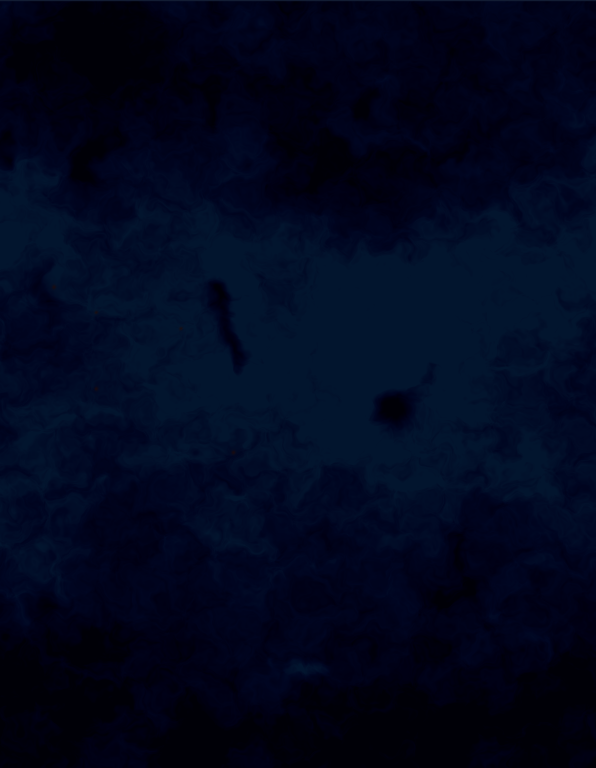
A Shadertoy shader for this texture:

```glsl
const vec3 BLACK_BLUE = vec3(0.0, 0.0, 0.028);
const vec3 INK_BLUE = vec3(0.0, 0.0, 0.08);
const vec3 NAVY = vec3(0.0, 0.02, 0.13);
const vec3 STEEL_BLUE = vec3(0.008, 0.075, 0.175);
const vec3 RUST = vec3(0.13, 0.04, 0.03);
const vec3 EDGE_LINE = vec3(0.07, 0.11, 0.2);

const float CLOUD_SCALE = 4.5;
const float CLOUD_AMOUNT = 0.46;
const float MOTTLE_SCALE = 26.0;
const float MOTTLE_AMOUNT = 0.3;
const float FIBRE_SCALE = 75.0;
const float FIBRE_AMOUNT = 0.16;
const int BLOTS = 12;
const int WISPS = 12;
const int FLECKS = 5;

float hash(vec2 p) {
    vec3 q = fract(vec3(p.xyx) * 0.1031);
    q += dot(q, q.yzx + 33.33);
    return fract((q.x + q.y) * q.z);
}

vec2 hash2(float n) {
    return vec2(hash(vec2(n, 17.3)), hash(vec2(n, 71.9)));
}

float cornerSlope(vec2 cell, vec2 offset) {
    float angle = 6.2832 * hash(cell);
    return dot(vec2(cos(angle), sin(angle)), offset);
}

float gradientNoise(vec2 p) {
    vec2 i = floor(p), f = fract(p), e = vec2(1.0, 0.0);
    vec2 u = f * f * f * (f * (f * 6.0 - 15.0) + 10.0);
    float low = mix(cornerSlope(i, f), cornerSlope(i + e.xy, f - e.xy), u.x);
    float high = mix(cornerSlope(i + e.yx, f - e.yx), cornerSlope(i + e.xx, f - e.xx), u.x);
    return mix(low, high, u.y);
}

float fbm(vec2 p, int octaves) {
    float sum = 0.0, gain = 1.0;
    for (int i = 0; i < octaves; i++) {
        sum += gain * gradientNoise(p);
        p = mat2(1.6, 1.2, -1.2, 1.6) * p + 19.7;
        gain *= 0.5;
    }
    return sum;
}

// Gaussian falloff around the segment a-b
float softStroke(vec2 p, vec2 a, vec2 b, float radius) {
    vec2 pa = p - a, ba = b - a;
    float d = length(pa - ba * clamp(dot(pa, ba) / (dot(ba, ba) + 1e-6), 0.0, 1.0));
    return exp(-d * d / (radius * radius));
}

float softSpot(vec2 p, vec2 centre, float radius) {
    return softStroke(p, centre, centre, radius);
}

// Light middle, dark head and foot
float broadTone(vec2 p) {
    float body = smoothstep(0.02, 0.44, p.y) * (1.0 - 0.78 * smoothstep(0.62, 0.97, p.y));
    float tone = mix(0.1, 0.8, body);
    tone += 0.16 * softSpot(p, vec2(0.06, 0.71), 0.12);
    tone += 0.18 * softSpot(p, vec2(0.75, 0.69), 0.12);
    tone += 0.14 * softSpot(p, vec2(0.52, 0.58), 0.1);
    tone += 0.12 * softSpot(p, vec2(0.42, 0.43), 0.1);
    tone -= 0.22 * softStroke(p, vec2(0.08, 0.95), vec2(0.5, 0.73), 0.06);
    tone -= 0.2 * softStroke(p, vec2(0.62, 0.38), vec2(0.6, 0.24), 0.05);
    tone -= 0.2 * softStroke(p, vec2(0.0, 0.45), vec2(0.03, 0.34), 0.035);
    return tone;
}

// Dark stains and pale scrapes
float marks(vec2 p, vec2 rough) {
    vec2 q = p + rough * 0.016;
    float tone = -0.75 * softStroke(q, vec2(0.28, 0.625), vec2(0.315, 0.52), 0.011);
    tone -= 1.0 * softSpot(p + rough * 0.006, vec2(0.514, 0.466), 0.022);
    for (int i = 0; i < BLOTS; i++) {
        vec2 centre = hash2(float(i) + 3.0) * vec2(0.78, 1.0);
        vec2 size = hash2(float(i) + 40.0);
        vec2 reach = (size - 0.5) * vec2(0.03, 0.07);
        tone -= mix(0.2, 0.45, size.x) * softStroke(q, centre, centre + reach, mix(0.008, 0.02, size.y));
    }
    for (int i = 0; i < WISPS; i++) {
        vec2 start = hash2(float(i) + 80.0) * vec2(0.78, 1.0);
        vec2 reach = (hash2(float(i) + 120.0) - 0.5) * 0.07;
        tone += 0.2 * softStroke(q, start, start + reach, 0.0045);
    }
    tone += 0.38 * softStroke(q, vec2(0.375, 0.125), vec2(0.42, 0.131), 0.009);
    return tone;
}

vec3 inkRamp(float tone) {
    vec3 colour = mix(BLACK_BLUE, INK_BLUE, clamp((tone - 0.09) / 0.2, 0.0, 1.0));
    colour = mix(colour, NAVY, clamp((tone - 0.29) / 0.29, 0.0, 1.0));
    return mix(colour, STEEL_BLUE, clamp((tone - 0.58) / 0.3, 0.0, 1.15));
}

void mainImage(out vec4 fragColor, in vec2 fragCoord) {
    vec2 p = fragCoord / iResolution.y;
    vec2 rough = vec2(fbm(p * 22.0, 3), fbm(p * 22.0 + 51.0, 3));

    // Clouds, then leafy mottling and fine fibres
    float tone = broadTone(p + rough * 0.02);
    tone += CLOUD_AMOUNT * fbm(p * CLOUD_SCALE + rough * 0.15 + 7.0, 5);
    tone += MOTTLE_AMOUNT * fbm(p * MOTTLE_SCALE * vec2(0.8, 1.1) + rough, 4);
    tone += FIBRE_AMOUNT * (0.3 - abs(fbm(p * FIBRE_SCALE + rough * 2.0, 2)));
    tone += marks(p, rough);
    vec3 colour = inkRamp(tone);

    // Tiny rust flecks
    for (int i = 0; i < FLECKS; i++) {
        vec2 centre = vec2(0.0, 0.4) + hash2(float(i) + 200.0) * vec2(0.45, 0.25);
        colour = mix(colour, RUST, 0.7 * softSpot(p + rough * 0.004, centre, 0.0025));
    }

    // Pale hairline along the top
    colour = mix(colour, EDGE_LINE, smoothstep(0.9975, 0.9995, p.y));
    fragColor = vec4(max(colour, 0.0), 1.0);
}
```
